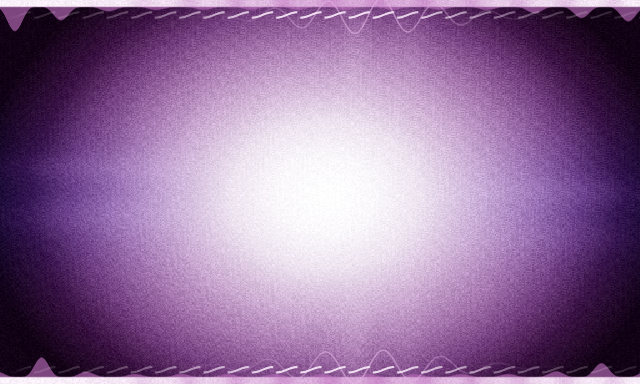
Give the GLSL for this background, as a Shadertoy shader.

```glsl
float hash(vec2 p) {
    return fract(sin(dot(p, vec2(127.1, 311.7))) * 43758.5453);
}

float bell(float x, float center, float width) {
    float t = (x - center) / width;
    return exp(-t * t);
}

// Row of rounded crests, 0 to 1
float crests(float x, float first, float period) {
    float c = 0.5 + 0.5 * cos(6.28318 * (x - first) / period);
    return c * c;
}

// Smooth coverage of a thin stroke around zero distance
float stroke(float dist, float halfWidth, float px) {
    return 1.0 - smoothstep(halfWidth - px * 0.6, halfWidth + px * 0.6, abs(dist));
}

// Purple ramp from the bright core to the dark rim
vec3 glowRamp(float d) {
    vec3 tones[8] = vec3[8](
        vec3(1.0), vec3(0.98, 0.97, 0.985), vec3(0.93, 0.89, 0.94), vec3(0.80, 0.67, 0.82),
        vec3(0.65, 0.46, 0.68), vec3(0.45, 0.24, 0.49), vec3(0.23, 0.07, 0.26), vec3(0.07, 0.005, 0.08));
    float stops[8] = float[8](0.0, 0.08, 0.15, 0.24, 0.315, 0.39, 0.455, 0.54);
    vec3 col = tones[0];
    for (int i = 1; i < 8; i++)
        col = mix(col, tones[i], clamp((d - stops[i - 1]) / (stops[i] - stops[i - 1]), 0.0, 1.0));
    return col;
}

// Slanted S-shaped dashes along one edge
float dashes(vec2 uv, float height, float px) {
    float t = fract(uv.x / 0.0378 - 0.35) - 0.5;
    float curve = height + 0.007 * sin(t * 3.6);
    float ends = 1.0 - smoothstep(0.40, 0.48, abs(t));
    float fade = bell(uv.x, 0.52, 0.25) + 0.12 * smoothstep(0.01, 0.05, uv.x);
    return stroke(uv.y - curve, 0.0028, px) * ends * min(fade, 1.0);
}

// Thin oscillating line, strongest near its center
float ripple(vec2 uv, float height, float amp, float center, float crest, float period, float px) {
    float envelope = bell(uv.x, center, 0.17);
    float phase = 6.28318 * (uv.x - crest) / period;
    float slope = 6.28318 / period * amp * envelope * sin(phase) * iResolution.y / iResolution.x;
    float dist = uv.y - height - amp * envelope * cos(phase);
    return stroke(dist / sqrt(1.0 + slope * slope), 0.002, px) * envelope;
}

void mainImage(out vec4 fragColor, in vec2 fragCoord) {
    vec2 uv = fragCoord / iResolution.xy;
    float px = 1.0 / iResolution.y;
    vec2 p = uv - vec2(0.508, 0.49);

    // Elliptical glow with soft light streaks
    float d = length(p * vec2(1.0, 0.78));
    float side = smoothstep(0.12, 0.4, abs(p.x));
    float left = bell(uv.y, 0.565, 0.035) + bell(uv.y, 0.435, 0.05);
    float right = bell(uv.y, 0.50, 0.04) + 0.6 * bell(uv.y, 0.38, 0.045);
    d -= 0.018 * side * (p.x < 0.0 ? left : right);
    float vertical = smoothstep(0.15, 0.45, abs(p.y));
    d -= 0.02 * vertical * (bell(uv.x, 0.555, 0.025) + 0.6 * bell(uv.x, 0.64, 0.03));
    vec3 col = glowRamp(d);
    col += vec3(-0.03, 0.01, 0.06) * side * bell(uv.y, 0.48, 0.2);

    // Fine film grain
    vec2 cell = floor(uv * vec2(512.0, 308.0));
    float grain = hash(cell) + hash(cell + 57.3) - 1.0;
    float luma = dot(col, vec3(0.3, 0.5, 0.2));
    col += grain * (0.025 + 0.25 * luma * (1.0 - luma));

    // Translucent crests growing from both edges
    float topDepth = 0.055 * bell(uv.x, 0.02, 0.09) + 0.03 * smoothstep(0.75, 1.0, uv.x) + 0.008;
    float lowDepth = 0.043 * bell(uv.x, 0.065, 0.05) + 0.028 * bell(uv.x, 0.94, 0.06) + 0.008;
    float topEdge = 0.982 - topDepth * crests(uv.x, 0.0234, 0.0737);
    float lowEdge = 0.018 + lowDepth * crests(uv.x, 0.065, 0.0729);
    float fill = smoothstep(-px, px, uv.y - topEdge) + smoothstep(-px, px, lowEdge - uv.y);
    col = mix(col, vec3(0.72, 0.42, 0.72), 0.65 * min(fill, 1.0));

    // Pale border strips, pinker toward the middle
    float strip = smoothstep(-px, px, abs(uv.y - 0.5) - 0.482);
    float pink = 0.75 * bell(uv.x, 0.56, 0.27) + 0.3 * crests(uv.x, 0.0, 0.0737) * smoothstep(0.1, 0.3, uv.x);
    vec3 stripColor = mix(vec3(0.98, 0.95, 0.98), vec3(0.80, 0.56, 0.80), min(pink, 1.0));
    col = mix(col, stripColor + 0.05 * grain, strip);

    // Fine ripples and dashes beside the borders
    float lines = ripple(uv, 0.958, 0.046, 0.58, 0.512, 0.084, px)
                + ripple(uv, 0.045, 0.044, 0.57, 0.508, 0.091, px);
    col = mix(col, vec3(0.88, 0.70, 0.89), 0.6 * min(lines, 1.0));
    float stitch = dashes(uv, 0.961, px) + dashes(uv, 0.037, px);
    col = mix(col, vec3(0.98, 0.92, 0.98), 0.9 * min(stitch, 1.0));

    fragColor = vec4(clamp(col, 0.0, 1.0), 1.0);
}
```
